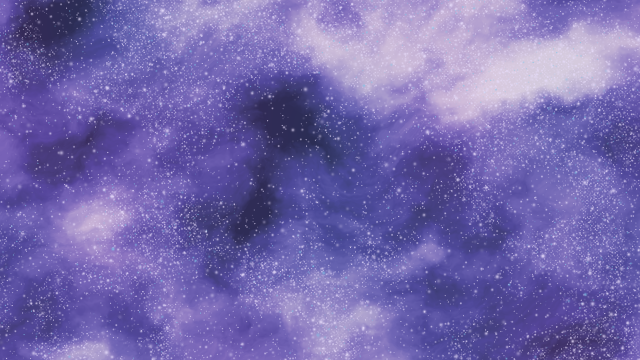
Reproduce this texture procedurally as a WebGL 1 fragment shader.

```glsl
precision highp float;
// A violet nebula: mottled, slanted noise plus a few broad cloud masses give
// a density, which a colour ramp turns into dark, violet and pale gas.
// Layers of jittered grid stars gather in clusters, mostly on the lit gas.

uniform vec2 u_resolution;

#define CLOUD_SCALE 4.3
#define CLOUD_CONTRAST 6.4
#define CLOUD_BIAS -0.48
#define CLOUD_SLANT 0.3
#define WARP 0.9
#define BREADTH 1.2
#define TINT 0.22
#define DUST_GAIN 0.72
#define STAR_GAIN 0.92

const vec3 INK    = vec3(0.19, 0.17, 0.34);
const vec3 DUSK   = vec3(0.26, 0.24, 0.48);
const vec3 INDIGO = vec3(0.32, 0.28, 0.61);
const vec3 VIOLET = vec3(0.44, 0.39, 0.71);
const vec3 LILAC  = vec3(0.55, 0.48, 0.76);
const vec3 MAUVE  = vec3(0.65, 0.59, 0.80);
const vec3 PALE   = vec3(0.75, 0.69, 0.83);
const vec3 MIST   = vec3(0.84, 0.79, 0.87);
const vec3 STARLIGHT = vec3(0.90, 0.86, 0.98);
const vec3 CYAN_STAR = vec3(0.50, 0.78, 0.92);

float hash(vec2 p) {
  return fract(sin(dot(p, vec2(127.1, 311.7))) * 43758.5);
}

// Turns a point clockwise by a
mat2 rotation(float a) {
  return mat2(cos(a), -sin(a), sin(a), cos(a));
}

float noise(vec2 p) {
  vec2 i = floor(p), f = fract(p);
  f = f * f * (3.0 - 2.0 * f);
  return mix(mix(hash(i), hash(i + vec2(1, 0)), f.x),
             mix(hash(i + vec2(0, 1)), hash(i + vec2(1, 1)), f.x), f.y);
}

float fbm(vec2 p) {
  float sum = 0.0, amp = 0.46;
  for (int i = 0; i < 6; i++) {
    sum += amp * noise(p);
    p = rotation(0.6) * p * 2.03 + 17.3;
    amp *= 0.55;
  }
  return sum;
}

// Soft ellipse, tilted counterclockwise
float mass(vec2 p, vec2 center, vec2 radius, float tilt) {
  vec2 d = rotation(tilt) * (p - center) / radius;
  return exp(-dot(d, d));
}

// Broad light and dark regions of the sky
float composition(vec2 p) {
  float light = 1.0 * mass(p, vec2(1.40, 0.92), vec2(0.60, 0.32), 0.0)
    + 1.6 * mass(p, vec2(0.51, 0.96), vec2(0.26, 0.10), 0.0)
    + 1.2 * mass(p, vec2(1.00, 0.89), vec2(0.28, 0.09), 0.2)
    + 1.5 * mass(p, vec2(1.48, 0.77), vec2(0.34, 0.09), 0.4)
    + 1.1 * mass(p, vec2(0.20, 0.33), vec2(0.26, 0.14), 0.3)
    + 0.8 * mass(p, vec2(0.60, 0.50), vec2(0.16, 0.07), 0.2)
    + 1.4 * mass(p, vec2(1.17, 0.32), vec2(0.10, 0.028), 0.8)
    + 0.9 * mass(p, vec2(1.00, 0.07), vec2(0.16, 0.08), 0.7);
  float dark = 1.1 * mass(p, vec2(0.14, 0.88), vec2(0.24, 0.16), 0.0)
    + 1.5 * mass(p, vec2(0.77, 0.38), vec2(0.28, 0.10), -0.1)
    + 0.6 * mass(p, vec2(0.90, 0.62), vec2(0.35, 0.15), 0.0)
    + 0.8 * mass(p, vec2(1.12, 0.19), vec2(0.18, 0.11), 0.0);
  return BREADTH * (light - dark);
}

vec3 gasColor(float d) {
  vec3 c = mix(INK, DUSK, clamp((d + 2.6) / 0.8, 0.0, 1.0));
  c = mix(c, INDIGO, clamp((d + 1.8) / 0.8, 0.0, 1.0));
  c = mix(c, VIOLET, clamp((d + 1.0) / 0.8, 0.0, 1.0));
  c = mix(c, LILAC, clamp((d + 0.1) / 0.6, 0.0, 1.0));
  c = mix(c, MAUVE, clamp((d - 0.5) / 0.5, 0.0, 1.0));
  c = mix(c, PALE, clamp((d - 1.0) / 0.6, 0.0, 1.0));
  return mix(c, MIST, clamp((d - 1.6) / 1.1, 0.0, 1.0));
}

// One round star in some cells of a grid; x is light, y picks the colour
vec2 stars(vec2 p, float cells, float share, float size) {
  vec2 q = rotation(cells) * p * cells;
  vec2 id = floor(q);
  vec2 jitter = vec2(hash(id + 3.1), hash(id + 7.7));
  vec2 d = fract(q) - mix(vec2(0.3), vec2(0.7), jitter);
  float power = hash(id + 19.9);
  float lit = step(hash(id + 11.3), share) * mix(0.15, 1.0, power * power);
  float glow = exp(-dot(d, d) / (size * size)) * smoothstep(0.5, 0.3, length(d));
  return vec2(lit * glow, hash(id + 23.5));
}

void main() {
  vec2 p = gl_FragCoord.xy / u_resolution.y;

  // Gas density and colour
  vec2 q = rotation(CLOUD_SLANT) * p * CLOUD_SCALE;
  vec2 warp = vec2(fbm(q + 4.7), fbm(q + 31.2)) - 0.5;
  float cloud = fbm(q * vec2(0.85, 1.2) + WARP * warp + 9.4);
  float density = (cloud - 0.5) * CLOUD_CONTRAST + CLOUD_BIAS
                + composition(p + 0.2 * warp);
  float hue = noise(p * 3.2 + 51.0) - 0.5;
  vec3 color = gasColor(density) + TINT * hue * vec3(0.30, -0.10, 0.08);

  // Fine dust and brighter stars, crowded on clusters and lit gas
  float crowd = smoothstep(0.34, 0.70, fbm(q * 1.5 + 77.0) + 0.04 * density);
  for (int i = 0; i < 5; i++) {
    float k = float(i);
    float cells = 150.0 * pow(0.63, k);
    vec2 s = stars(p + 3.7 * k, cells, mix(0.10, 0.75, crowd) * pow(0.8, k),
                   0.30 * pow(0.8, k));
    float gain = mix(DUST_GAIN, STAR_GAIN, k / 4.0);
    vec3 tint = mix(STARLIGHT, CYAN_STAR, step(0.93, s.y));
    color = mix(color, tint, clamp(s.x * gain, 0.0, 1.0));
  }
  gl_FragColor = vec4(clamp(color, 0.0, 1.0), 1.0);
}
```
